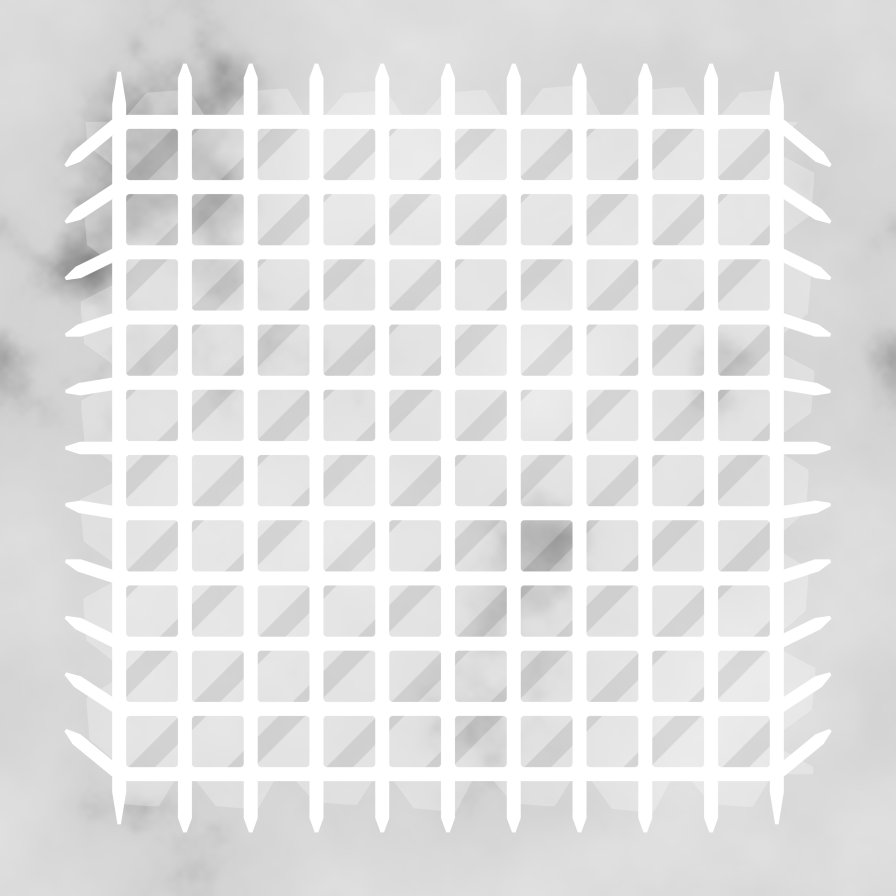
Give the GLSL for this pattern, as a Shadertoy shader.

```glsl
const vec2 PITCH = vec2(0.0734, 0.0728);   // spacing of the bars
const vec2 FRAME = PITCH * 5.0;            // centre of the outermost bars
const float BAR = 0.0078;                  // half width of a bar
const float STRIPE_PERIOD = 0.1105;

float hash(vec2 p, float seed) {
    return fract(sin(dot(p, vec2(127.1, 311.7)) + seed * 17.3) * 43758.5453);
}

// Value noise that wraps after a whole number of cells
float wrapNoise(vec2 p, float period, float seed) {
    vec2 i = floor(p), f = fract(p);
    f = f * f * (3.0 - 2.0 * f);
    float a = hash(mod(i, period), seed);
    float b = hash(mod(i + vec2(1, 0), period), seed);
    float c = hash(mod(i + vec2(0, 1), period), seed);
    float d = hash(mod(i + 1.0, period), seed);
    return mix(mix(a, b, f.x), mix(c, d, f.x), f.y);
}

float clouds(vec2 uv, float seed) {
    float sum = 0.0, amp = 0.5, period = 5.0;
    for (int i = 0; i < 6; i++) {
        sum += amp * wrapNoise(uv * period, period, seed + float(i));
        amp *= 0.5;
        period *= 2.0;
    }
    return sum / 0.984;
}

float roundBox(vec2 p, vec2 halfSize, float radius) {
    vec2 q = abs(p) - halfSize + radius;
    return length(max(q, 0.0)) + min(max(q.x, q.y), 0.0) - radius;
}

// Bar from a to b that narrows to a blunt point over the tip length
float spike(vec2 p, vec2 a, vec2 b, float halfWidth, float tip) {
    vec2 axis = normalize(b - a), r = p - a;
    float along = dot(r, axis);
    float across = abs(r.x * axis.y - r.y * axis.x);
    float left = length(b - a) - along;
    float width = halfWidth * clamp(0.25 + 0.75 * left / tip, 0.0, 1.0);
    return max(across - width, max(-along, -left));
}

float lattice(vec2 p) {
    vec2 cell = (fract(p / PITCH) - 0.5) * PITCH;
    float hole = roundBox(cell, PITCH * 0.5 - BAR, 0.004);
    return max(roundBox(p, FRAME + BAR, 0.004), -hole);
}

float spikes(vec2 p) {
    vec2 q = abs(p);
    float d = 1.0;
    for (int i = 0; i <= 5; i++) {
        vec2 at = float(i) * PITCH;
        bool corner = i == 5;
        float top = corner ? 0.420 : 0.429;
        float tip = corner ? 0.036 : 0.016;
        d = min(d, spike(q, vec2(at.x, FRAME.y), vec2(at.x, top), BAR, tip));
        d = min(d, spike(q, vec2(FRAME.x, at.y), vec2(0.427, at.y * 0.865), BAR * 0.9, 0.016));
    }
    return d;
}

// Height of the angular shards along one side
float shardHeight(float t, float seed) {
    float s = t / STRIPE_PERIOD + 0.3 * seed;
    float f = fract(s);
    float size = 0.034 + 0.010 * hash(vec2(floor(s), seed), 2.0);
    float slope = min(f / 0.28, (0.88 - f) / 0.2);
    return size * clamp(min(slope, 0.85 + 0.25 * f), 0.0, 1.0);
}

float shards(vec2 p) {
    vec2 q = abs(p) - FRAME;
    float ends = max(q.x, q.y - shardHeight(p.x, p.y > 0.0 ? 1.0 : 2.0));
    float sides = max(q.y, q.x - shardHeight(p.y, p.x > 0.0 ? 3.0 : 4.0));
    return min(ends, sides);
}

float cover(float d, float pixel) {
    return 1.0 - smoothstep(-0.7 * pixel, 0.7 * pixel, d);
}

void mainImage(out vec4 fragColor, in vec2 fragCoord) {
    vec2 uv = fragCoord / iResolution.xy;
    vec2 p = uv - 0.5;
    float pixel = 1.0 / min(iResolution.x, iResolution.y);

    // Cloudy grey ground with sparse dark smudges
    float n = clouds(uv, 3.0);
    float shade = 0.84 - 0.16 * (n - 0.5);
    shade -= 0.32 * smoothstep(0.58, 0.85, n);

    // Pale glass and shards poking out behind the bars
    float pane = cover(roundBox(p, FRAME, 0.002), pixel);
    shade = mix(shade, 1.0, 0.26 * cover(shards(p), pixel) * (1.0 - pane));
    shade = mix(shade, 0.98, 0.38 * pane);

    // Diagonal reflections, each one and a half cells apart
    float phase = fract((p.x - p.y) / STRIPE_PERIOD + 0.37);
    float stripe = (abs(phase - 0.5) - 0.135) * STRIPE_PERIOD * 0.7071;
    shade -= 0.075 * pane * cover(stripe, pixel);

    // White bars and spikes
    shade = mix(shade, 1.0, cover(min(lattice(p), spikes(p)), pixel));
    fragColor = vec4(vec3(shade), 1.0);
}
```
